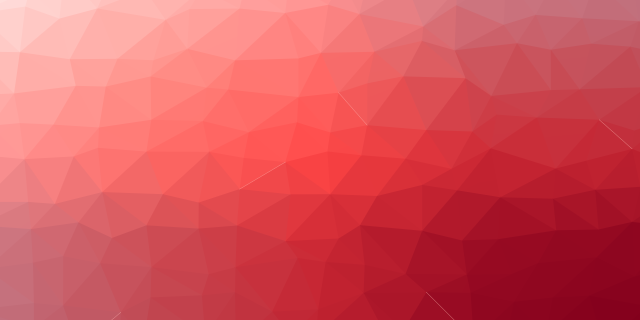
Reproduce this background procedurally as a WebGL 1 fragment shader.

```glsl
precision highp float;

uniform vec2 u_resolution;

// Palette stops, running from the upper left to the lower right
const vec3 BLUSH   = vec3(1.00, 0.87, 0.86);
const vec3 SALMON  = vec3(1.00, 0.55, 0.52);
const vec3 SCARLET = vec3(1.00, 0.27, 0.27);
const vec3 CRIMSON = vec3(0.61, 0.05, 0.14);
const vec3 MAROON  = vec3(0.51, 0.00, 0.11);

// Mesh, in units of the canvas height
const vec2 CELL = vec2(0.137, 0.112);
const float JITTER = 0.31;
const vec2 SEED = vec2(37.0, 61.0);

// Sparse pale seams between facets
const vec3 SEAM_COLOR = vec3(1.0, 0.72, 0.70);
const float SEAM_SHARE = 0.035;
const float SEAM_WIDTH = 0.0016;
const float SEAM_OPACITY = 0.45;

vec2 hash2(vec2 p) {
    vec3 q = fract(p.xyx * vec3(0.1031, 0.1030, 0.0973));
    q += dot(q, q.yzx + 33.33);
    return fract((q.xx + q.yz) * q.zy);
}

vec3 palette(float t) {
    t = clamp(t, 0.0, 1.0) * 4.0;
    vec3 c = mix(BLUSH, SALMON, min(t, 1.0));
    c = mix(c, SCARLET, clamp(t - 1.0, 0.0, 1.0));
    c = mix(c, CRIMSON, clamp(t - 2.0, 0.0, 1.0));
    return mix(c, MAROON, clamp(t - 3.0, 0.0, 1.0));
}

// Average of the palette read across and the palette read downward
vec3 gradient(vec2 p, float aspect) {
    return 0.5 * (palette(p.x / aspect) + palette(1.0 - p.y));
}

vec2 meshVertex(vec2 id) {
    return (id + 0.5 + JITTER * (2.0 * hash2(id + SEED) - 1.0)) * CELL;
}

// Signed distance to the line ab, positive on its left
float leftOf(vec2 p, vec2 a, vec2 b) {
    vec2 e = b - a;
    vec2 d = p - a;
    return (e.x * d.y - e.y * d.x) / length(e);
}

float segmentDistance(vec2 p, vec2 a, vec2 b) {
    vec2 e = b - a;
    return length(p - a - e * clamp(dot(p - a, e) / dot(e, e), 0.0, 1.0));
}

// Flat facet colour weighted by its coverage, with the weight in alpha
vec4 facet(vec2 p, vec2 a, vec2 b, vec2 c, float pixel, float aspect) {
    float inside = min(leftOf(p, a, b), min(leftOf(p, b, c), leftOf(p, c, a)));
    float coverage = clamp(inside / pixel + 0.5, 0.0, 1.0);
    return vec4(gradient((a + b + c) / 3.0, aspect), 1.0) * coverage;
}

void main() {
    float pixel = 1.0 / u_resolution.y;
    float aspect = u_resolution.x * pixel;
    vec2 p = gl_FragCoord.xy * pixel;
    vec2 base = floor(p / CELL - 0.5);

    // A trace of the smooth gradient keeps the total weight above zero
    vec4 total = vec4(gradient(p, aspect), 1.0) * 0.001;
    float seam = 0.0;

    for (int j = -1; j <= 1; j++) {
        for (int i = -1; i <= 1; i++) {
            vec2 id = base + vec2(float(i), float(j));
            vec2 a = meshVertex(id);
            vec2 b = meshVertex(id + vec2(1.0, 0.0));
            vec2 c = meshVertex(id + vec2(1.0, 1.0));
            vec2 d = meshVertex(id + vec2(0.0, 1.0));

            // Turn the quad so that ac is its shorter diagonal
            if (distance(b, d) < distance(a, c)) {
                vec2 first = a;
                a = b;
                b = c;
                c = d;
                d = first;
            }
            total += facet(p, a, b, c, pixel, aspect);
            total += facet(p, a, c, d, pixel, aspect);

            // Seams lie on a few of the diagonals
            float chosen = step(hash2(id + SEED.yx).x, SEAM_SHARE);
            float reach = 0.5 * SEAM_WIDTH - segmentDistance(p, a, c);
            seam = max(seam, chosen * clamp(reach / pixel + 0.5, 0.0, 1.0));
        }
    }

    vec3 color = mix(total.rgb / total.a, SEAM_COLOR, seam * SEAM_OPACITY);
    gl_FragColor = vec4(color, 1.0);
}
```
